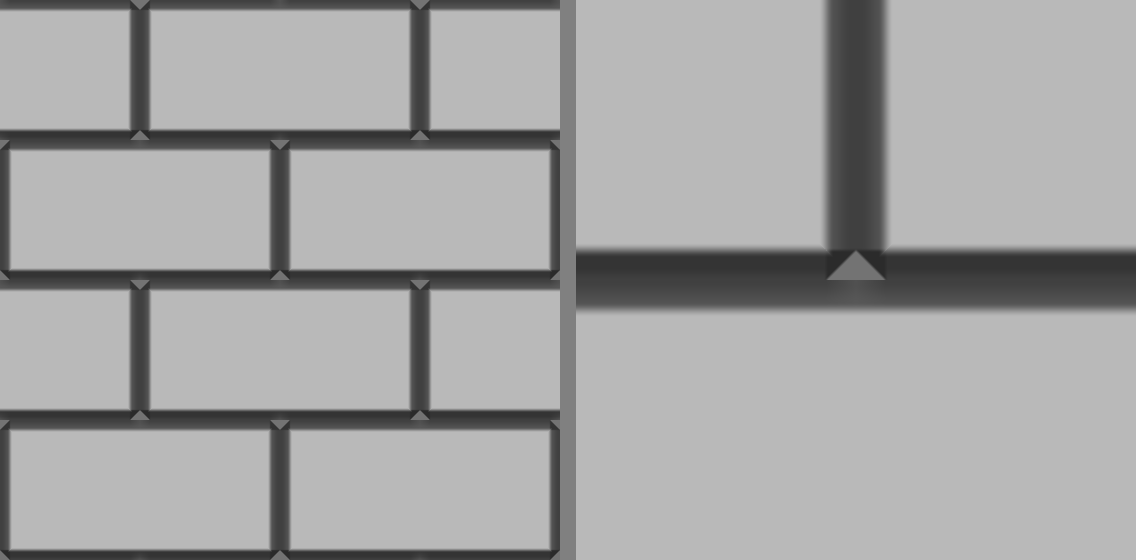
Left: the whole. Right: its middle third, enlarged.
A Shadertoy shader for this pattern:

```glsl
#define BRICKS_ACROSS 2.0
#define COURSES 4.0
#define BEVEL 0.0178
#define EDGE_SOFTNESS 0.0045
#define FACE_TONE 0.727
#define JOINT_TONE 0.25
#define RIM_TONE 0.33
#define SHADOW_TONE 0.205
#define CORNER_LIGHT 0.45
#define CORNER_DARK 0.17

// Tone of the sloping rim; depth runs from 0 at the joint to 1 at the face.
float rimTone(vec2 depth, bool lowerHalf) {
    float side = mix(JOINT_TONE, RIM_TONE, smoothstep(0.15, 0.95, depth.x));
    float top = mix(JOINT_TONE, RIM_TONE, smoothstep(0.0, 0.9, depth.y));
    float bottom = mix(JOINT_TONE, SHADOW_TONE, smoothstep(0.0, 0.4, depth.y));
    return depth.y < depth.x ? (lowerHalf ? bottom : top) : side;
}

void mainImage(out vec4 fragColor, in vec2 fragCoord) {
    vec2 uv = fragCoord / iResolution.xy;
    float pixel = 1.0 / min(iResolution.x, iResolution.y);

    // Running bond: alternate courses shift by half a brick
    vec2 grid = uv * vec2(BRICKS_ACROSS, COURSES);
    grid.x += 0.5 * mod(floor(grid.y), 2.0);
    vec2 size = 1.0 / vec2(BRICKS_ACROSS, COURSES);
    vec2 local = (fract(grid) - 0.5) * size;
    vec2 inset = 0.5 * size - abs(local);
    vec2 depth = inset / BEVEL;
    bool lowerHalf = local.y < 0.0;

    float tone = rimTone(depth, lowerHalf);

    // Faint light where the neighbouring course's joint meets this rim
    vec2 spill = clamp(1.0 - vec2(abs(local.x) / BEVEL, depth.y), 0.0, 1.0);
    tone += 0.07 * spill.x * spill.y;

    // Corners: light triangle at the joint, dark triangle toward the face
    float blur = max(0.08, pixel / BEVEL);
    vec2 nearEdge = 1.0 - smoothstep(vec2(1.0 - blur), vec2(1.0 + blur), depth);
    float diagonal = smoothstep(1.0 - blur, 1.0 + blur, depth.x + depth.y);
    float darkTone = CORNER_DARK + (lowerHalf ? 0.0 : 0.03);
    tone = mix(tone, mix(CORNER_LIGHT, darkTone, diagonal), nearEdge.x * nearEdge.y);

    // Flat face with a soft edge
    float soft = max(EDGE_SOFTNESS, pixel);
    float face = smoothstep(BEVEL - soft, BEVEL + soft, min(inset.x, inset.y));
    tone = mix(tone, FACE_TONE, face);

    fragColor = vec4(vec3(tone), 1.0);
}
```
